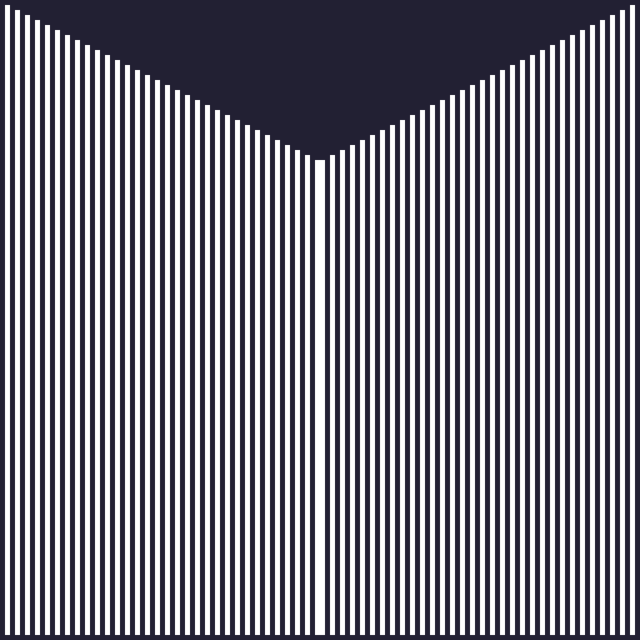
This pattern is drawn by a WebGL 2 fragment shader. Its source:

```glsl
#version 300 es
precision highp float;
// Mirrored white pinstripes on dark indigo, stepping down to a V-shaped valley.

uniform vec2 u_resolution;
out vec4 fragColor;

const vec3 INDIGO = vec3(0.133, 0.125, 0.2);
const vec3 WHITE = vec3(1.0);
const float STRIPES_PER_HALF = 32.0;
const float EDGE_SOFTNESS = 0.71;

// Soft coverage of the interval from lo to hi.
float band(float x, float lo, float hi, float blur) {
    return smoothstep(lo - blur, lo + blur, x)
         * (1.0 - smoothstep(hi - blur, hi + blur, x));
}

// Coverage of the stripe nearest to p, where p.x runs from 0 at the side to 0.5 at the axis.
float stripes(vec2 p, float count, vec2 blur) {
    float period = 0.5 / count;
    float unit = 0.5 * period;
    float index = clamp(floor(p.x / period - 0.25), 0.0, count - 1.0);

    // The innermost stripe runs past the axis so both halves join without a seam.
    float left = index * period + unit;
    float right = left + unit + period * step(count - 1.5, index);

    // Each stripe is one unit shorter than its outer neighbour.
    float top = 1.0 - (index + 1.0) * unit;
    return band(p.x, left, right, blur.x) * band(p.y, unit, top, blur.y);
}

void main() {
    vec2 uv = gl_FragCoord.xy / u_resolution;
    vec2 blur = EDGE_SOFTNESS / u_resolution;
    vec2 folded = vec2(min(uv.x, 1.0 - uv.x), uv.y);

    float coverage = stripes(folded, STRIPES_PER_HALF, blur);
    fragColor = vec4(mix(INDIGO, WHITE, coverage), 1.0);
}
```
